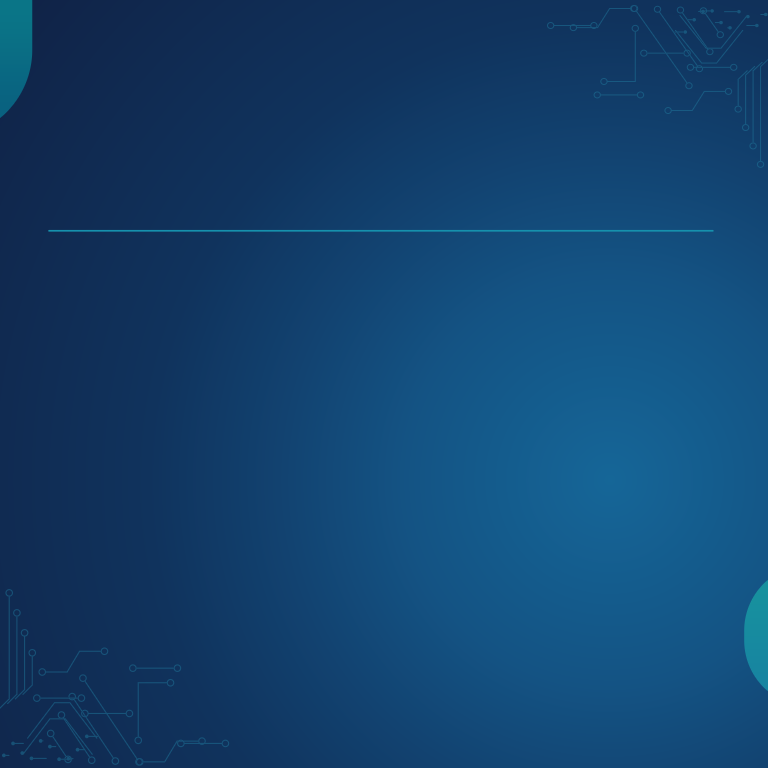
This background is drawn by a Shadertoy shader. Its source:

```glsl
// A deep blue backdrop with an off-centre radial glow, two teal pills cut by
// the canvas edges, a thin cyan rule, and faint circuit traces in two corners.
// Everything is a distance function; the second circuit is the first, turned.

const vec2 GLOW_CENTRE = vec2(0.794, 0.375);
const vec3 GLOW_CORE = vec3(0.082, 0.400, 0.595);
const vec3 GLOW_INNER = vec3(0.078, 0.325, 0.515);
const vec3 GLOW_MIDDLE = vec3(0.070, 0.260, 0.440);
const vec3 GLOW_OUTER = vec3(0.062, 0.200, 0.365);
const vec3 GLOW_EDGE = vec3(0.062, 0.130, 0.270);

const vec3 PILL_LEFT_LOW = vec3(0.035, 0.380, 0.500);
const vec3 PILL_LEFT_HIGH = vec3(0.040, 0.460, 0.530);
const vec3 PILL_RIGHT_LOW = vec3(0.090, 0.520, 0.630);
const vec3 PILL_RIGHT_HIGH = vec3(0.090, 0.570, 0.620);

const vec3 RULE_COLOUR = vec3(0.085, 0.570, 0.680);
const float RULE_HALF_WIDTH = 0.0011;

const vec3 TRACE_COLOUR = vec3(0.120, 0.470, 0.610);
const float TRACE_OPACITY = 0.50;
const float TRACE_HALF_WIDTH = 0.0007;
const float RING_RADIUS = 0.0042;
const float DOT_RADIUS = 0.0024;

float hash(float n) {
    return fract(sin(n * 127.1) * 43758.5453);
}

float segment(vec2 p, vec2 a, vec2 b) {
    vec2 ab = b - a;
    return length(p - a - ab * clamp(dot(p - a, ab) / dot(ab, ab), 0.0, 1.0));
}

// Coverage of a shape whose signed distance is d
float cover(float d) {
    return clamp(0.5 - d * iResolution.y, 0.0, 1.0);
}

// Ends a trace d in an open ring at c
float addRing(float d, vec2 p, vec2 c) {
    float r = length(p - c);
    return min(max(d, RING_RADIUS - r), abs(r - RING_RADIUS));
}

float wire(vec2 p, vec2 a, vec2 b) {
    return addRing(addRing(segment(p, a, b), p, a), p, b);
}

// Two level runs joined by a slanted one
float steppedWire(vec2 p, vec2 a, vec2 b) {
    vec2 run = vec2(0.4 * (b.x - a.x), 0.0);
    float d = min(segment(p, a, a + run), segment(p, b - run, b));
    d = min(d, segment(p, a + run, b - run));
    return addRing(addRing(d, p, a), p, b);
}

float circuit(vec2 p) {
    float line = 1.0;
    float dots = 1.0;
    for (int k = 0; k < 4; k++) {
        float i = float(k);

        // Upright traces, shorter away from the side
        vec2 top = vec2(0.012 + 0.010 * i, 0.228 - 0.026 * i);
        vec2 foot = vec2(top.x, 0.090 + 0.006 * i);
        float upright = min(segment(p, top, foot), segment(p, foot, foot - 0.012));
        line = min(line, addRing(upright, p, top));

        // Level traces, alternating above and below a common height
        float side = 1.0 - 2.0 * mod(i, 2.0);
        float lift = side * (0.010 + 0.039 * step(1.5, i));
        vec2 start = vec2(0.048 + 0.0625 * i, 0.081 + lift);
        line = min(line, wire(p, start, start + vec2(0.058, 0.0)));

        // Falling diagonals
        vec2 head = vec2(0.108 - 0.014 * i, 0.117 - 0.024 * i);
        line = min(line, wire(p, head, head + vec2(0.073, -0.109) * (1.0 - 0.23 * i)));
    }
    for (int k = 0; k < 2; k++) {
        float i = float(k);
        vec2 a = vec2(0.055, 0.125) + i * vec2(0.127, -0.117);
        line = min(line, steppedWire(p, a, a + vec2(0.081, 0.027)));

        // Nested humps, folded about their axis
        vec2 q = vec2(abs(p.x - 0.081 + 0.006 * i), p.y);
        vec2 shoulder = vec2(0.010, 0.085 - 0.021 * i);
        line = min(line, segment(q, vec2(0.0, shoulder.y), shoulder));
        line = min(line, segment(q, shoulder, shoulder + vec2(0.035, -0.046)));
    }

    // Square bend
    vec2 bend = vec2(0.180, 0.111);
    vec2 across = bend + vec2(0.042, 0.0);
    vec2 below = bend - vec2(0.0, 0.075);
    float square = min(segment(p, bend, across), segment(p, bend, below));
    line = min(line, addRing(addRing(square, p, across), p, below));

    // Scattered contacts with short leads
    for (int k = 0; k < 10; k++) {
        float i = float(k);
        vec2 c = vec2(0.005 + 0.012 * i, 0.008 + 0.048 * hash(i + 3.0));
        dots = min(dots, length(p - c) - DOT_RADIUS);
        line = min(line, segment(p, c, c + vec2(0.020 * hash(i + 17.0), 0.0)));
    }
    return min(line - TRACE_HALF_WIDTH, dots);
}

vec3 backdrop(vec2 p) {
    float r = distance(p, GLOW_CENTRE);
    vec3 colour = mix(GLOW_CORE, GLOW_INNER, clamp(r / 0.27, 0.0, 1.0));
    colour = mix(colour, GLOW_MIDDLE, clamp((r - 0.27) / 0.16, 0.0, 1.0));
    colour = mix(colour, GLOW_OUTER, clamp((r - 0.43) / 0.17, 0.0, 1.0));
    return mix(colour, GLOW_EDGE, clamp((r - 0.60) / 0.42, 0.0, 1.0));
}

void mainImage(out vec4 fragColor, in vec2 fragCoord) {
    vec2 p = fragCoord / iResolution.xy;
    vec3 colour = backdrop(p);

    // Circuits at lower left and, turned half round, at upper right
    vec2 turned = vec2(1.032 - 1.03 * p.x, 1.080 - 1.084 * p.y);
    float traces = cover(min(circuit(p), circuit(turned)));
    colour = mix(colour, TRACE_COLOUR, TRACE_OPACITY * traces);

    // Pills
    float left = segment(p, vec2(-0.073, 0.935), vec2(-0.073, 1.2)) - 0.115;
    vec3 leftColour = mix(PILL_LEFT_LOW, PILL_LEFT_HIGH, smoothstep(0.84, 1.0, p.y));
    colour = mix(colour, leftColour, cover(left));
    float right = segment(p, vec2(1.055, 0.166), vec2(1.055, 0.179)) - 0.086;
    vec3 rightColour = mix(PILL_RIGHT_LOW, PILL_RIGHT_HIGH, smoothstep(0.10, 0.25, p.y));
    colour = mix(colour, rightColour, cover(right));

    // Rule
    float rule = segment(p, vec2(0.064, 0.6995), vec2(0.928, 0.6995)) - RULE_HALF_WIDTH;
    fragColor = vec4(mix(colour, RULE_COLOUR, cover(rule)), 1.0);
}
```
